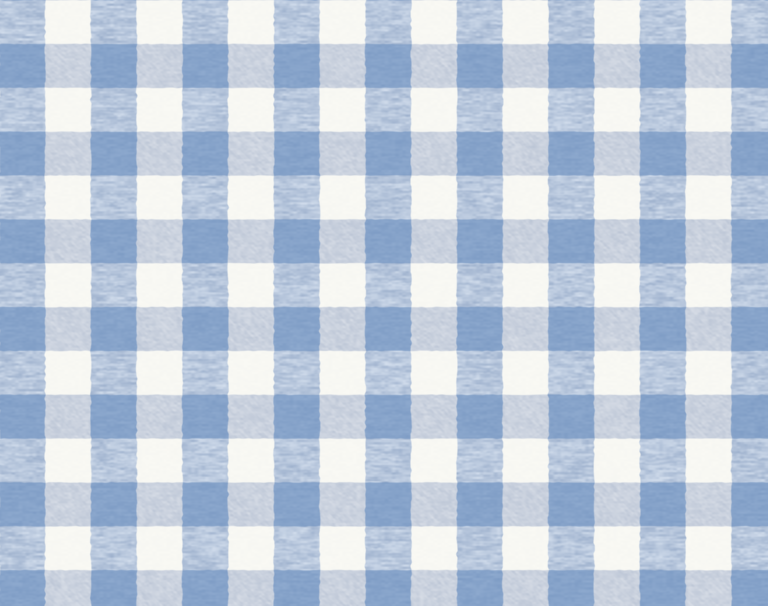
A Shadertoy shader for this texture:

```glsl
// Blue and white gingham cloth with slubby, finely woven threads.

float hash(vec2 p) {
    vec3 q = fract(vec3(p.xyx) * 0.1031);
    q += dot(q, q.yzx + 33.33);
    return fract((q.x + q.y) * q.z);
}

// Smooth value noise, centred on zero
float noise(vec2 p) {
    vec2 cell = floor(p), f = fract(p);
    f = f * f * (3.0 - 2.0 * f);
    float low = mix(hash(cell), hash(cell + vec2(1, 0)), f.x);
    float high = mix(hash(cell + vec2(0, 1)), hash(cell + vec2(1, 1)), f.x);
    return mix(low, high, f.y) - 0.5;
}

// Coverage of a dyed band filling the first half of each period
float band(float x, float softness) {
    float fromCentre = abs(fract(x + 0.25) - 0.5);
    return 1.0 - smoothstep(0.25 - softness, 0.25 + softness, fromCentre);
}

void mainImage(out vec4 fragColor, in vec2 fragCoord) {
    vec2 uv = fragCoord / iResolution.xy;
    vec2 repeats = vec2(8.393, 6.911);
    vec2 cloth = vec2(uv.x, 1.0 - uv.y) * repeats + vec2(0.007, 0.498);
    vec2 softness = 0.8 * repeats / iResolution.xy + 0.003;

    // Dyed warp and weft, with slightly uneven selvedges
    float warp = band(cloth.x + 0.016 * noise(cloth * vec2(2.0, 22.0)), softness.x);
    float weft = band(cloth.y + 0.008 * noise(cloth.yx * vec2(2.0, 18.0)), softness.y);

    // Thread texture: short slubs, fine grain, diagonal twill and soft mottling
    float slubs = noise(cloth * vec2(9.0, 38.0));
    float grain = noise(cloth * vec2(26.0, 40.0) + 71.0);
    float twill = noise(vec2(cloth.x + cloth.y, cloth.x - cloth.y) * vec2(12.0, 30.0));
    float mottle = noise(cloth * 5.0 + 19.0);

    vec3 white = vec3(0.972, 0.972, 0.953);
    vec3 warpBlue = vec3(0.72, 0.78, 0.865);
    vec3 weftBlue = vec3(0.79, 0.82, 0.87);
    vec3 fullBlue = vec3(0.525, 0.638, 0.79);
    vec3 color = mix(mix(white, warpBlue, warp), mix(weftBlue, fullBlue, warp), weft);

    // Undyed threads show most where only one direction is dyed
    float warpOnly = warp * (1.0 - weft);
    float weftOnly = weft * (1.0 - warp);
    float fleck = warpOnly * (0.13 * slubs + 0.07 * grain + 0.025 * mottle)
                + weftOnly * (0.045 * twill + 0.05 * grain + 0.015 * mottle)
                + warp * weft * (0.035 * slubs + 0.03 * grain)
                + (1.0 - warp) * (1.0 - weft) * 0.012 * grain;
    color += fleck * vec3(1.0, 0.85, 0.6);

    fragColor = vec4(clamp(color, 0.0, 1.0), 1.0);
}
```
